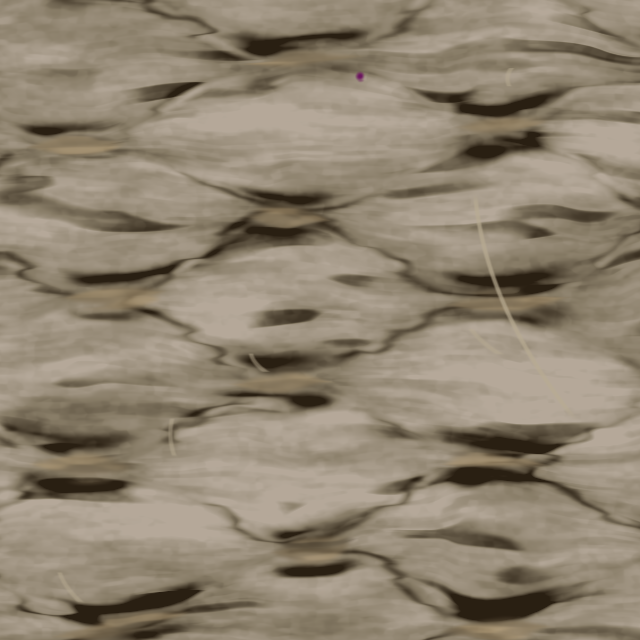
A Shadertoy shader for this texture:

```glsl
// Coarse woven straw: staggered lens-shaped pads of pale fibre meet at tan knots.
// A folded cosine lattice gives the pads; stretched cellular noise gives fibres,
// cracks and ragged seams; a short loop lays a few stray threads on top.

const vec3 DARK   = vec3(0.16, 0.12, 0.07);
const vec3 MIDDLE = vec3(0.53, 0.485, 0.40);
const vec3 LIGHT  = vec3(0.685, 0.637, 0.575);
const vec3 TAN    = vec3(0.62, 0.54, 0.41);
const vec3 THREAD = vec3(0.72, 0.67, 0.57);
const vec3 FLECK  = vec3(0.42, 0.08, 0.37);

const float COLUMN = 0.32;              // spacing of knot columns
const float ROW    = 0.254;             // spacing of knots in a column
const vec2  ORIGIN = vec2(0.46, 0.15);  // one knot of the lattice
const float BASE_TONE = 0.90;
const float CRACK_DEPTH = 0.55;
const float SEAM_DEPTH = 0.40;
const float HOLLOW_DEPTH = 1.15;
const int   THREADS = 6;
const float PI = 3.14159;

vec2 hash2(vec2 p) {
    vec3 q = fract(p.xyx * vec3(0.1031, 0.1030, 0.0973));
    q += dot(q, q.yzx + 33.33);
    return fract((q.xx + q.yz) * q.zy);
}

// Smooth cellular noise: random values blended around jittered cell points.
float cellNoise(vec2 p) {
    vec2 cell = floor(p);
    float sum = 0.0, total = 0.0;
    for (int j = -1; j <= 1; j++)
    for (int i = -1; i <= 1; i++) {
        vec2 id = cell + vec2(i, j);
        vec2 d = id + 0.15 + 0.7 * hash2(id) - p;
        float w = exp(-6.0 * dot(d, d));
        sum += w * hash2(id + 57.3).x;
        total += w;
    }
    return sum / total;
}

float gauss(float x) { return exp(-x * x); }

vec3 ramp(float t) {
    return t < 0.6 ? mix(DARK, MIDDLE, max(t, 0.0) / 0.6)
                   : mix(MIDDLE, LIGHT, min((t - 0.6) / 0.4, 1.15));
}

// Tan lens between two dark hollows: x = tan cover, y = darkness.
vec2 knot(vec2 q, vec2 rnd, float rag) {
    q.y += (rag - 0.5) * 0.018 - q.x * (rnd.x - 0.5) * 0.2;
    float len = mix(0.07, 0.1, rnd.y);
    float lens = 0.017 * (1.0 - q.x * q.x / (len * len)) - abs(q.y);
    float upper = q.y - 0.029 - 1.8 * q.x * q.x;
    float lower = q.y + 0.026 - 0.8 * q.x * q.x;
    float fade = exp(-pow(q.x / len, 4.0));
    float dark = gauss(upper / 0.011) * mix(0.55, 1.1, rnd.x)
               + gauss(lower / 0.011) * mix(1.1, 0.5, rnd.x);
    float shade = 0.16 * exp(-dot(q, q / vec2(0.02, 0.0025)));
    return vec2(smoothstep(-0.005, 0.008, lens), dark * fade * (0.25 + 1.2 * rag) + shade);
}

// Thin curved thread hanging down from its top point.
float thread(vec2 p, vec2 top, float len, float lean, float bend) {
    float t = (top.y - p.y) / len;
    float x = top.x + lean * t + bend * t * t;
    float slope = (lean + 2.0 * bend * t) / len;
    float d = abs(p.x - x) / sqrt(1.0 + slope * slope);
    float ends = smoothstep(0.0, 0.06, t) * (1.0 - smoothstep(0.92, 1.0, t));
    return (1.0 - smoothstep(0.001, 0.0055, d)) * ends;
}

void mainImage(out vec4 fragColor, in vec2 fragCoord) {
    vec2 uv = fragCoord / iResolution.y;

    // Uneven lattice
    vec2 p = uv - ORIGIN;
    p += (vec2(cellNoise(uv * 4.0), cellNoise(uv * 4.0 + 19.0)) - 0.5) * vec2(0.07, 0.03);
    float edge = 0.25 * ROW * (1.0 - cos(PI * p.x / COLUMN));
    float fold = abs(p.y - ROW * round(p.y / ROW));
    bool even = fold > edge;

    // Pad coordinates: fibres gather towards the pad tips
    float centre = even ? (floor(p.y / ROW) + 0.5) * ROW : round(p.y / ROW) * ROW;
    float column = even ? 2.0 * round(p.x / (2.0 * COLUMN))
                        : 2.0 * floor(p.x / (2.0 * COLUMN)) + 1.0;
    float halfHeight = even ? 0.5 * ROW - edge : edge;
    float v = p.y - centre;
    vec2 padRnd = hash2(vec2(column, round(centre / ROW * 2.0)) + 40.0);
    vec2 f = vec2(p.x, v / (0.6 + 0.8 * halfHeight / ROW)) + padRnd * 9.0;
    f.y += 0.016 * (cellNoise(uv * vec2(7.0, 12.0)) - 0.5);
    float inner = smoothstep(0.0, 0.014, abs(fold - edge));

    // Fibres, losing their pad's own pattern near its rim
    float rag = cellNoise(uv * vec2(11.0, 52.0) + 5.0);
    float large = cellNoise(uv * vec2(3.0, 7.0) + 90.0);
    float broad = cellNoise(uv * vec2(5.0, 16.0) + 3.0);
    float fibre = mix(rag, cellNoise(f * vec2(8.0, 52.0)), inner);
    float fine  = mix(0.5, cellNoise(f * vec2(26.0, 120.0)), inner);
    float grain = cellNoise(uv * vec2(75.0, 110.0));
    float tone = BASE_TONE + 0.2 * (large - 0.5) + 0.34 * (broad - 0.5)
               + 0.28 * (fibre - 0.5) + 0.16 * (fine - 0.5) + 0.1 * (grain - 0.5)
               + inner * (0.1 * (padRnd.x - 0.5) + 0.6 * v);

    // Soft dark cracks along the fibres
    float crack = smoothstep(0.58, 0.86, cellNoise(f * vec2(6.0, 40.0) + 7.0));
    float cracked = smoothstep(0.35, 0.75, cellNoise(uv * vec2(5.0, 17.0) + 31.0));
    tone -= CRACK_DEPTH * crack * cracked * inner;

    // Ragged seams between pads
    float seam = abs(fold - edge + (rag - 0.5) * 0.032);
    float open = smoothstep(0.3, 0.75, cellNoise(uv * vec2(9.0, 16.0) + 71.0));
    tone -= SEAM_DEPTH * gauss(seam / 0.008) * open + 0.15 * exp(-seam / 0.02);

    // Knots on both halves of the staggered lattice
    vec2 knots = vec2(0.0);
    vec2 period = vec2(2.0 * COLUMN, ROW);
    for (int k = 0; k < 2; k++) {
        vec2 shift = 0.5 * period * float(k);
        vec2 id = round((p - shift) / period);
        vec2 rnd = hash2(id + 13.0 + 30.0 * float(k));
        vec2 q = p - shift - id * period - (rnd - 0.5) * vec2(0.04, 0.015);
        knots = max(knots, knot(q, rnd, rag));
    }
    vec3 color = ramp(tone - HOLLOW_DEPTH * knots.y);
    float straw = 0.55 + 0.5 * cellNoise(p * vec2(14.0, 95.0)) + 0.3 * rag;
    color = mix(color, TAN * straw * (1.0 - 0.6 * min(knots.y, 1.0)), 0.7 * knots.x);

    // One long stray thread, then short ones
    float strands = thread(uv, vec2(0.742, 0.70), 0.36, 0.03, 0.13);
    for (int i = 1; i < THREADS; i++) {
        vec2 a = hash2(vec2(float(i), 8.0)), b = hash2(vec2(float(i), 23.0));
        strands = max(strands, 0.7 * thread(uv, a, mix(0.03, 0.07, b.x), 0.08 * (b.y - 0.5), 0.02));
    }
    color = mix(color, THREAD, 0.7 * strands);

    // Small dyed fleck
    float fleck = length(uv - vec2(0.563, 0.881)) + 0.006 * (grain - 0.5);
    color = mix(color, FLECK, 1.0 - smoothstep(0.004, 0.011, fleck));

    fragColor = vec4(color, 1.0);
}
```
